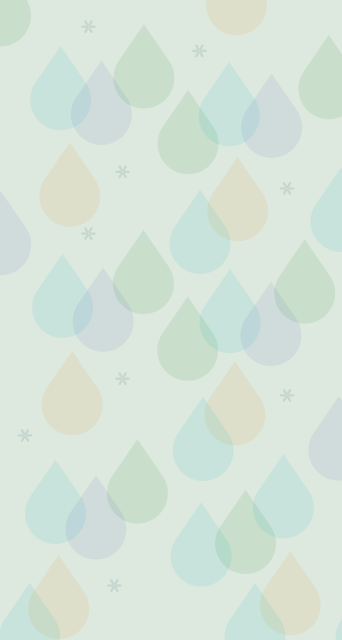
Give the GLSL for this pattern, as a Shadertoy shader.

```glsl
// Translucent pastel raindrops in overlapping clusters with tiny six-armed stars on pale mint.

// Lengths are in sheet units: the canvas is SHEET units wide.
const float SHEET = 410.0;
const vec2 PITCH = vec2(405.0, 248.0);   // size of one repeat
const float DROP_RADIUS = 36.5;
const float TIP_HEIGHT = 64.5;           // tip above the drop's round centre
const float JITTER = 5.0;
const float CLUSTER_STEP = 49.0;
const float STAR_REACH = 7.2;
const float STAR_WIDTH = 1.4;

const vec3 PAPER = vec3(0.868, 0.910, 0.872);
const vec3 TEAL = vec3(0.785, 0.892, 0.862);
const vec3 LAVENDER = vec3(0.817, 0.857, 0.860);
const vec3 GREEN = vec3(0.788, 0.873, 0.797);
const vec3 SAND = vec3(0.867, 0.876, 0.797);
const vec3 STAR = vec3(0.775, 0.845, 0.815);

// Tip heights of the three drops in each kind of cluster, from the top of a repeat
const vec3 VALLEY = vec3(54.0, 72.0, 29.0);
const vec3 PEAK = vec3(109.0, 72.0, 90.0);
const vec3 STAIR = vec3(104.0, 90.0, 50.0);

vec2 hash2(vec2 p) {
    vec2 q = vec2(dot(p, vec2(12.7, 31.1)), dot(p, vec2(26.9, 18.3)));
    return fract(sin(q) * 4375.5);
}

float coverage(float dist) {
    return clamp(0.5 - dist * iResolution.x / SHEET, 0.0, 1.0);
}

// Circle joined to its tip by tangent lines; p is measured from the tip, y down
float dropDistance(vec2 p) {
    p = vec2(abs(p.x), TIP_HEIGHT - p.y);
    float s = DROP_RADIUS / TIP_HEIGHT;
    vec2 normal = vec2(sqrt(1.0 - s * s), s);
    float alongSide = dot(p, vec2(-normal.y, normal.x));
    return (alongSide > 0.0 ? dot(p, normal) : length(p)) - DROP_RADIUS;
}

float starDistance(vec2 p) {
    const float SECTOR = 1.0472;
    float angle = mod(atan(p.y, p.x) + 0.5 * SECTOR, SECTOR) - 0.5 * SECTOR;
    vec2 q = length(p) * vec2(cos(angle), sin(angle));
    return length(q - vec2(clamp(q.x, 2.0, STAR_REACH), 0.0)) - STAR_WIDTH;
}

vec3 dropColor(float shade) {
    int k = int(mod(shade + 0.5, 3.0));
    return k == 0 ? TEAL : k == 1 ? LAVENDER : GREEN;
}

// Drops multiply, so overlaps grow darker
void addDrop(inout vec3 color, vec2 p, vec2 tip, vec3 tint, vec2 seed) {
    tip += JITTER * (hash2(seed + tip) - 0.5);
    color *= mix(vec3(1.0), tint / PAPER, coverage(dropDistance(p - tip)));
}

void addStar(inout vec3 color, vec2 p, vec2 center) {
    color = mix(color, STAR, coverage(starDistance(p - center)));
}

void addRepeat(inout vec3 color, vec2 p, vec2 tile) {
    float beat = mod(tile.y, 4.0);                 // rows vary over four beats
    bool late = abs(beat - 2.0) < 0.5;
    bool quiet = beat > 2.5;
    float drift = late ? 1.0 : 0.0;
    float diagonal = tile.y - tile.x - 1.0;
    bool spare = mod(diagonal + 1.0, 4.0) < 1.5;   // extra drops follow diagonals

    // Two clusters of three side by side
    for (int i = 0; i < 3; i++) {
        float n = float(i);
        vec2 leftTip = vec2(74.0 - 9.0 * drift + CLUSTER_STEP * n, VALLEY[i]);
        vec2 rightTip = vec2(226.0 + 17.0 * drift + CLUSTER_STEP * n, late ? STAIR[i] : PEAK[i]);
        addDrop(color, p, leftTip, dropColor(n), tile);
        addDrop(color, p, rightTip, dropColor(late ? mod(2.0 * n, 4.0) : n + 2.0), tile);
    }

    // Sand drops, some with a teal partner
    vec2 leftSand = vec2(86.0 - 17.0 * drift, 171.0);
    vec2 rightSand = vec2(283.0 + 65.0 * drift, 187.0 - 24.0 * drift);
    if (!quiet) addDrop(color, p, leftSand, SAND, tile);
    if (late) addDrop(color, p, leftSand + vec2(-34.0, 31.0), TEAL, tile);
    addDrop(color, p, rightSand, SAND, tile);
    if (!quiet) addDrop(color, p, rightSand + vec2(-41.0, 41.0), TEAL, tile);

    // Extra drops at the seam between repeats
    if (spare) {
        float seamShade = 1.0 + diagonal * (2.0 * tile.x + 1.0);
        addDrop(color, p, vec2(363.0 - 33.0 * diagonal, 40.0), GREEN, tile);
        addDrop(color, p, vec2(407.0, 228.0 + 26.0 * diagonal), dropColor(seamShade), tile);
    }

    // Stars in the gaps
    addStar(color, p, vec2(106.0 - 76.0 * drift, 32.0 - 6.0 * drift));
    addStar(color, p, vec2(147.0 - 10.0 * drift, 206.0));
    if (beat < 0.5) addStar(color, p, vec2(239.0, 61.0));
    if (beat < 1.5) addStar(color, p, vec2(344.0, 226.0));
}

void mainImage(out vec4 fragColor, in vec2 fragCoord) {
    vec2 p = vec2(fragCoord.x, iResolution.y - fragCoord.y) * SHEET / iResolution.x;
    vec2 home = floor(p / PITCH);
    vec3 color = PAPER;
    for (int y = -1; y <= 0; y++) {
        for (int x = -1; x <= 1; x++) {
            vec2 tile = home + vec2(x, y);
            addRepeat(color, p - tile * PITCH, tile);
        }
    }
    fragColor = vec4(color, 1.0);
}
```
